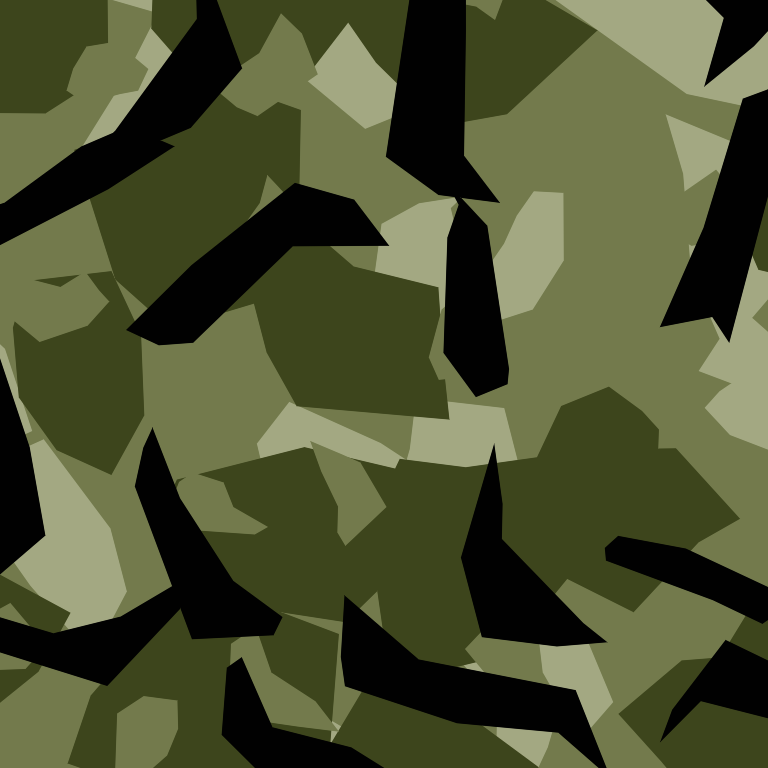
This pattern is drawn by a Shadertoy shader. Its source:

```glsl
// Splinter camouflage: flat, hard-edged angular patches in four colours.
// Each layer scatters bent random polygons over a jittered, turned grid;
// the layers are painted over an olive ground, black splinters last.

#define CORNERS 8
#define JITTER 0.35
#define LIGHT_SIZE vec2(0.175, 0.115)
#define DARK_SIZE vec2(0.195, 0.155)
#define NOTCH_SIZE vec2(0.085, 0.050)
#define BLACK_SIZE vec2(0.200, 0.053)

const float TAU = 6.2831853;
const vec3 OLIVE = vec3(0.45, 0.48, 0.30);
const vec3 DARK_GREEN = vec3(0.24, 0.27, 0.11);
const vec3 PALE_GREEN = vec3(0.64, 0.66, 0.51);
const vec3 BLACK = vec3(0.005);

vec2 hash2(vec2 p) {
    vec3 q = fract(p.xyx * vec3(0.1031, 0.1030, 0.0973));
    q += dot(q, q.yzx + 33.33);
    return fract((q.xx + q.yz) * q.zy);
}

mat2 rotation(float a) {
    float c = cos(a), s = sin(a);
    return mat2(c, s, -s, c);
}

// Corner k of a random polygon whose long axis is bent into a wave
vec2 corner(int k, vec2 id, vec2 halfSize, float bend, float phase) {
    vec2 h = hash2(id + 31.7 * float(k + 1));
    float angle = TAU * (float(k) + 0.7 * h.x) / float(CORNERS);
    vec2 unit = mix(0.55, 1.05, h.y) * vec2(cos(angle), sin(angle));
    return halfSize * unit + vec2(0.0, bend * sin(2.8 * unit.x + phase));
}

// Signed distance to that polygon, negative inside
float splinter(vec2 p, vec2 id, vec2 halfSize, float bend, float phase) {
    float nearest = 1e3, side = 1.0;
    vec2 a = corner(CORNERS - 1, id, halfSize, bend, phase);
    for (int k = 0; k < CORNERS; k++) {
        vec2 b = corner(k, id, halfSize, bend, phase);
        vec2 edge = b - a, w = p - a;
        vec2 d = w - edge * clamp(dot(w, edge) / dot(edge, edge), 0.0, 1.0);
        nearest = min(nearest, dot(d, d));
        // Flip the side at each edge crossed by a horizontal ray
        if ((a.y > p.y) != (b.y > p.y)
            && p.x < a.x + edge.x * (p.y - a.y) / edge.y) side = -side;
        a = b;
    }
    return side * sqrt(nearest);
}

// Distance to the nearest patch of one scattered layer
float patches(vec2 p, float cell, vec2 halfSize, float bend, float seed) {
    p = rotation(seed) * p + seed * 3.7;
    vec2 home = floor(p / cell);
    float dist = 1.0;
    for (int j = -1; j <= 1; j++)
    for (int i = -1; i <= 1; i++) {
        vec2 id = home + vec2(i, j) + 50.0 + floor(seed * 23.0);
        vec2 place = hash2(id), style = hash2(id + 191.3);
        vec2 center = (home + vec2(i, j) + 0.5
                       + JITTER * (2.0 * place - 1.0)) * cell;
        vec2 q = p - center;
        vec2 size = halfSize * mix(0.78, 1.18, style.x);
        if (length(q) < 1.1 * size.x + bend + 0.02) {
            q = rotation(TAU * style.y) * q;
            dist = min(dist, splinter(q, id, size, bend, TAU * place.x));
        }
    }
    return dist;
}

void paint(inout vec3 color, vec3 ink, float dist, float pixel) {
    color = mix(color, ink, smoothstep(0.6 * pixel, -0.6 * pixel, dist));
}

void mainImage(out vec4 fragColor, in vec2 fragCoord) {
    float pixel = 1.0 / iResolution.y;
    vec2 p = fragCoord * pixel;

    vec3 color = OLIVE;
    paint(color, PALE_GREEN, patches(p, 0.30, LIGHT_SIZE, 0.04, 1.3), pixel);
    paint(color, DARK_GREEN, patches(p, 0.31, DARK_SIZE, 0.03, 2.1), pixel);
    paint(color, OLIVE, patches(p, 0.28, NOTCH_SIZE, 0.02, 3.4), pixel);
    paint(color, BLACK, patches(p, 0.30, BLACK_SIZE, 0.06, 4.6), pixel);

    fragColor = vec4(color, 1.0);
}
```
